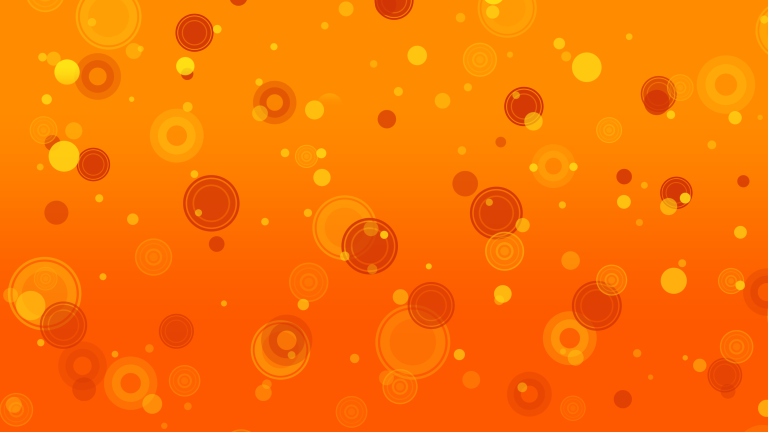
Write a WebGL 1 fragment shader that draws this background.

```glsl
precision highp float;
uniform vec2 u_resolution;

const int DOT = 0;
const int TARGET = 1;
const int PLATE = 2;
const int BUBBLE = 3;
const int HALO = 4;

vec4 hash4(vec2 p) {
    vec4 phase = vec4(dot(p, vec2(127.1, 311.7)), dot(p, vec2(269.5, 183.3)),
                      dot(p, vec2(419.2, 371.9)), dot(p, vec2(97.3, 157.1)));
    return fract(sin(phase) * 43758.5);
}

float disc(float d, float radius, float soft) {
    return 1.0 - smoothstep(radius - soft, radius + soft, d);
}

float ring(float d, float radius, float halfWidth, float soft) {
    return disc(abs(d - radius), halfWidth, soft);
}

// Coverage of one motif of unit radius
float motif(int kind, float d, float soft) {
    if (kind == TARGET)
        return ring(d, 0.96, 0.045, soft) + 0.85 * disc(d, 0.86, soft)
             + 0.12 * disc(d, 1.0, soft) - 0.5 * ring(d, 0.64, 0.03, soft);
    if (kind == PLATE)
        return 0.9 * ring(d, 0.965, 0.035, soft) + 0.9 * disc(d, 0.87, soft)
             - 0.3 * disc(d, 0.62, soft);
    if (kind == BUBBLE)
        return 0.25 * disc(d, 1.0, soft) + 0.55 * ring(d, 0.96, 0.04, soft)
             + 0.3 * ring(d, 0.72, 0.03, soft) + 0.45 * ring(d, 0.4, 0.06, soft)
             + 0.3 * disc(d, 0.22, soft);
    if (kind == HALO)
        return 0.55 * disc(d, 1.0, soft) + 0.45 * ring(d, 0.54, 0.16, soft)
             - 0.4 * disc(d, 0.38, soft);
    return disc(d, 1.0, soft);
}

// Cellular layer: at most one motif at a random point of each cell
vec3 scatter(vec3 base, vec2 p, int kind, vec3 tint, float cell, float density,
             vec2 radii, vec2 opacities, float seed) {
    for (int j = -1; j <= 1; j++) {
        for (int i = -1; i <= 1; i++) {
            vec2 id = floor(p / cell) + vec2(float(i), float(j));
            vec4 rnd = hash4(id + seed);
            vec2 center = (id + 0.08 + 0.84 * rnd.xy) * cell;
            float radius = mix(radii.x, radii.y, rnd.z);
            float opacity = mix(opacities.x, opacities.y, fract(rnd.x * 5.0 + rnd.z * 7.0));
            opacity *= mix(0.7, 1.0, smoothstep(0.05, 0.55, center.y));
            float soft = 0.7 / (u_resolution.y * radius);
            float cover = motif(kind, length(p - center) / radius, soft);
            base = mix(base, tint, clamp(cover * opacity, 0.0, 1.0) * step(rnd.w, density));
        }
    }
    return base;
}

void main() {
    vec2 p = gl_FragCoord.xy / u_resolution.y;
    vec3 red = vec3(0.82, 0.2, 0.02);
    vec3 amber = vec3(1.0, 0.70, 0.05);
    vec3 yellow = vec3(1.0, 0.84, 0.08);

    // Vertical glow from red-orange up to orange
    vec3 color = mix(vec3(0.995, 0.345, 0.0), vec3(1.0, 0.55, 0.0),
                     smoothstep(0.2, 0.8, p.y));

    // Large plates and soft halos
    color = scatter(color, p, PLATE, amber, 0.42, 0.75, vec2(0.068, 0.1), vec2(0.45, 0.85), 3.0);
    color = scatter(color, p, HALO, amber, 0.5, 0.5, vec2(0.05, 0.075), vec2(0.5, 0.9), 17.0);
    color = scatter(color, p, HALO, red, 0.5, 0.65, vec2(0.05, 0.06), vec2(0.5, 0.8), 29.0);

    // Dark targets and dark dots
    color = scatter(color, p, TARGET, red, 0.36, 0.85, vec2(0.036, 0.066), vec2(0.6, 1.0), 41.0);
    color = scatter(color, p, DOT, red, 0.31, 0.75, vec2(0.012, 0.03), vec2(0.45, 0.95), 53.0);

    // Thin translucent bubbles
    color = scatter(color, p, BUBBLE, amber, 0.3, 0.8, vec2(0.026, 0.048), vec2(0.5, 0.95), 67.0);

    // Yellow dots, from medium to fine
    color = scatter(color, p, DOT, yellow, 0.5, 0.55, vec2(0.03, 0.036), vec2(0.6, 0.9), 79.0);
    color = scatter(color, p, DOT, yellow, 0.21, 0.65, vec2(0.013, 0.023), vec2(0.3, 0.9), 97.0);
    color = scatter(color, p, DOT, yellow, 0.14, 0.65, vec2(0.006, 0.013), vec2(0.35, 0.9), 113.0);

    // Brightest lights near the top
    vec3 lit = scatter(color, p, DOT, vec3(1.0, 0.96, 0.1), 0.36, 0.7,
                       vec2(0.02, 0.032), vec2(0.7, 0.95), 131.0);
    color = mix(color, lit, smoothstep(0.75, 0.85, p.y));

    gl_FragColor = vec4(color, 1.0);
}
```
